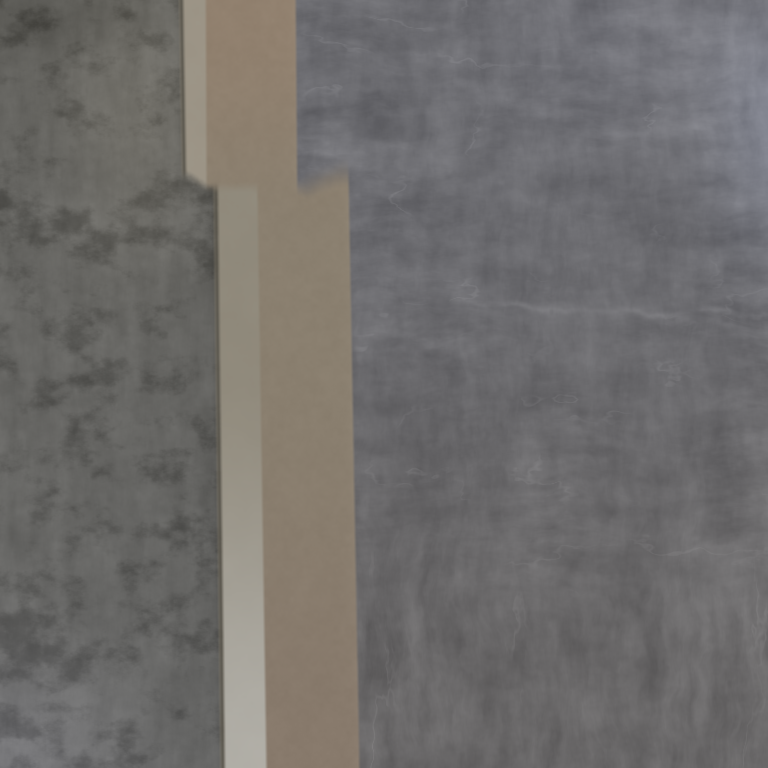
Give the GLSL for this background, as a three.js fragment shader.

```glsl
// Brushed grey plaster wall split by a stepped beige band with a pale side strip.
varying vec2 vUv;

float hash(vec2 p) {
  p = fract(p * vec2(0.1731, 0.2437));
  p += dot(p, p.yx + 19.37);
  return fract(p.x * p.y * 17.31);
}

float noise(vec2 p) {
  vec2 cell = floor(p), f = fract(p);
  f = f * f * (3.0 - 2.0 * f);
  return mix(mix(hash(cell), hash(cell + vec2(1.0, 0.0)), f.x),
             mix(hash(cell + vec2(0.0, 1.0)), hash(cell + vec2(1.0, 1.0)), f.x), f.y);
}

// Layered noise, centred on zero
float fbm(vec2 p) {
  float sum = 0.0, amp = 0.5;
  for (int i = 0; i < 5; i++) {
    sum += amp * (noise(p) - 0.5);
    p = mat2(1.94, 0.18, -0.18, 1.94) * p + 7.3;
    amp *= 0.58;
  }
  return sum;
}

float glow(vec2 p, vec2 centre, vec2 size) {
  vec2 d = (p - centre) / size;
  return exp(-dot(d, d));
}

// Thin broken creases along the zero line of a noise field
float creases(vec2 p) {
  float line = 1.0 - smoothstep(0.0, 0.035, abs(fbm(p)));
  return line * smoothstep(0.5, 0.85, noise(p * 1.3 + 17.0));
}

// Soft step to the right of an edge
float rightOf(float x, float edge) {
  return smoothstep(-0.0027, 0.0027, x - edge);
}

vec3 leftPlaster(vec2 p) {
  vec3 col = mix(vec3(0.385, 0.385, 0.38), vec3(0.39, 0.386, 0.368), p.y);
  col += vec3(0.07, 0.07, 0.085) * glow(p, vec2(0.0, 0.0), vec2(0.16, 0.15));
  col += vec3(0.04, 0.035, 0.025) * glow(p, vec2(0.18, 0.84), vec2(0.09, 0.17));
  col -= 0.05 * glow(p, vec2(0.05, 0.97), vec2(0.13, 0.06));
  col -= 0.015 * glow(p, vec2(0.28, 0.32), vec2(0.05, 0.3));
  float broad = fbm(p * vec2(9.0, 13.0) + 3.0);
  float vertical = fbm(p * vec2(52.0, 14.0) + 21.0);
  float mottled = fbm(p * vec2(30.0, 42.0) + 40.0);
  float scuffs = smoothstep(-0.1, 0.45, mottled + 0.7 * broad);
  return col + 0.02 + 0.06 * broad + 0.065 * vertical - 0.1 * scuffs
       + 0.035 * fbm(p * vec2(70.0, 90.0));
}

vec3 rightPlaster(vec2 p) {
  vec3 col = mix(vec3(0.41, 0.403, 0.405), vec3(0.42, 0.42, 0.437), smoothstep(0.1, 0.8, p.y));
  col += vec3(0.09, 0.10, 0.125) * glow(p, vec2(1.02, 0.83), vec2(0.09, 0.16));
  col += vec3(0.035, 0.037, 0.045) * glow(p, vec2(0.84, 0.95), vec2(0.2, 0.14));
  col += 0.02 * glow(p, vec2(0.98, 0.24), vec2(0.1, 0.2));
  col -= 0.01 * glow(p, vec2(0.55, 0.42), vec2(0.2, 0.12));

  // Trowel strokes turn from horizontal to vertical near the floor
  vec2 bent = p + 0.03 * vec2(fbm(p * 9.0), fbm(p * 7.0 + 5.0));
  float across = fbm(bent * vec2(14.0, 42.0) + 11.0);
  float down = fbm(bent * vec2(46.0, 12.0) + 31.0);
  float low = 1.0 - smoothstep(0.2, 0.34, p.y + 0.1 * fbm(p * 8.0));
  float patchy = smoothstep(-0.15, 0.2, fbm(p * 7.0 + 91.0));
  col += mix(0.11, 0.04, low) * across * (0.6 + 0.6 * patchy);
  col += mix(0.075, 0.11, low) * down * (1.2 - 0.5 * patchy);
  col += 0.045 * fbm(p * vec2(18.0, 24.0) + 57.0) + 0.035 * fbm(p * 75.0);

  // Faint creases and a broken ridge
  float crease = mix(creases(bent * vec2(9.0, 20.0) + 73.0), creases(bent * vec2(22.0, 8.0) + 13.0), low);
  float ridgeY = 0.605 - 0.05 * (p.x - 0.65) + 0.03 * fbm(p * vec2(14.0, 4.0));
  float ridge = exp(-pow((p.y - ridgeY) / 0.004, 2.0));
  ridge *= smoothstep(0.55, 0.66, p.x) * smoothstep(0.2, 0.7, noise(p * vec2(28.0, 9.0)));
  return col + 0.035 * crease + 0.045 * ridge;
}

// The band's edges are: x = strip left, y = strip right, z = band right
vec3 bandOver(vec3 wall, vec2 p, vec3 edges, vec3 strip) {
  vec3 beige = mix(vec3(0.53, 0.475, 0.42), vec3(0.54, 0.498, 0.435), smoothstep(0.0, 0.55, p.y));
  beige = mix(beige, vec3(0.57, 0.505, 0.435), smoothstep(0.68, 0.98, p.y));
  beige += 0.015 * fbm(p * vec2(28.0, 18.0)) + 0.02 * fbm(p * 110.0);
  beige += 0.015 * exp(-abs(p.x - edges.z) / 0.006);

  // Thin shadow groove beside a tan lip
  vec3 col = wall - 0.025 * exp(-abs(p.x - edges.x + 0.008) / 0.004);
  col = mix(col, vec3(0.47, 0.44, 0.38), 0.6 * rightOf(p.x, edges.x - 0.006));
  col = mix(col, vec3(0.30, 0.29, 0.26), 0.5 * exp(-pow((p.x - edges.x + 0.003) / 0.002, 2.0)));
  col = mix(col, strip + 0.015 * fbm(p * 30.0), rightOf(p.x, edges.x));
  col = mix(col, beige, rightOf(p.x, edges.y));
  return mix(col, wall, rightOf(p.x, edges.z));
}

void main() {
  vec2 p = vUv;
  vec3 wall = mix(leftPlaster(p), rightPlaster(p), rightOf(p.x, 0.34));

  // Two band pieces, the lower one leaning gently
  vec3 upperEdges = vec3(0.243, 0.269, 0.387) - vec3(0.004, 0.001, 0.002) * (p.y - 0.76) / 0.24;
  vec3 lowerEdges = mix(vec3(0.293, 0.347, 0.468), vec3(0.284, 0.335, 0.454), p.y / 0.76);
  vec3 upper = bandOver(wall, p, upperEdges, vec3(0.61, 0.58, 0.525));
  vec3 paleStrip = mix(vec3(0.69, 0.68, 0.65), vec3(0.565, 0.54, 0.485), smoothstep(0.0, 0.55, p.y));
  vec3 lower = bandOver(wall, p, lowerEdges, paleStrip);

  // Ragged, blurred step between the pieces
  float stepY = 0.756 + 0.015 * (1.0 - smoothstep(0.24, 0.275, p.x));
  stepY += 0.018 * smoothstep(0.39, 0.45, p.x) + 0.008 * fbm(p * 40.0);
  float blur = mix(0.009, 0.022, smoothstep(0.38, 0.41, p.x));
  vec3 col = mix(lower, upper, smoothstep(-blur, blur, p.y - stepY));

  gl_FragColor = vec4(col, 1.0);
}
```
